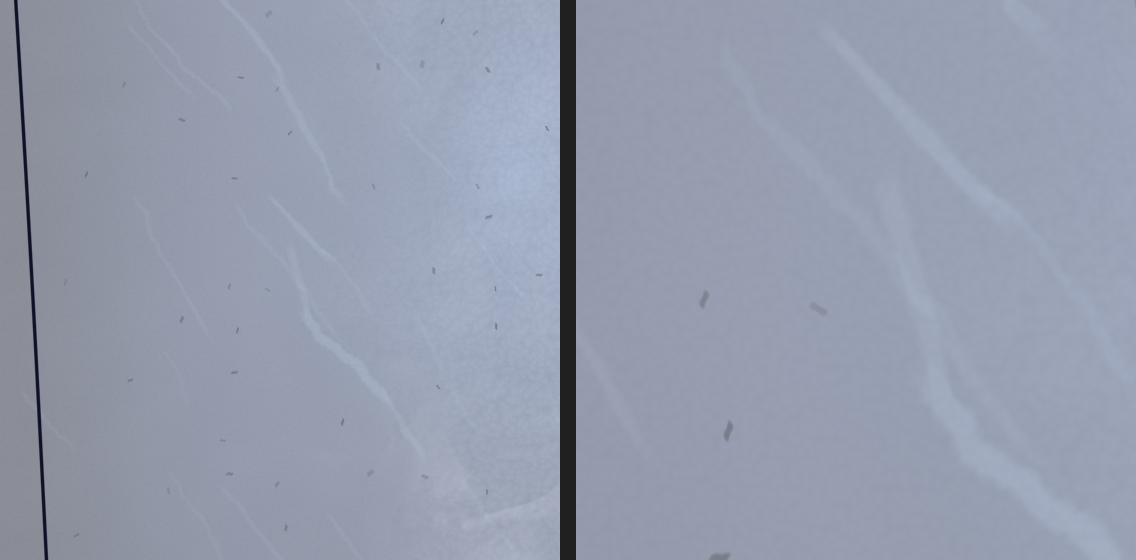
Left: the whole. Right: its middle third, enlarged.
Give the GLSL for this texture, as a Shadertoy shader.

```glsl
// Polished blue-grey marble slab with pale diagonal veins, dark specks and a narrow joint.
// Layered sines make the clouds and bend the veins; cellular noise gives the frosty
// mottling on the right and the fine grain. Specks sit in a jittered grid.

vec2 hash2(vec2 c) {
    return fract(sin(vec2(dot(c, vec2(127.1, 311.7)), dot(c, vec2(269.5, 183.3)))) * 43758.55);
}

// Layered, rotated and warped sines, roughly -1 to 1
float clouds(vec2 p) {
    float sum = 0.0, amp = 0.55;
    for (int i = 0; i < 5; i++) {
        p = mat2(0.8, 0.6, -0.6, 0.8) * p * 1.75 + 1.7;
        p += 0.7 * sin(p.yx * 1.2 + float(i));
        sum += amp * sin(p.x) * cos(p.y);
        amp *= 0.6;
    }
    return sum;
}

// Cellular noise: distance to the nearest scattered point
float cells(vec2 p) {
    vec2 id = floor(p), f = fract(p);
    float nearest = 2.0;
    for (int y = -1; y <= 1; y++)
    for (int x = -1; x <= 1; x++) {
        vec2 o = vec2(x, y);
        nearest = min(nearest, length(o + hash2(id + o) - f));
    }
    return nearest;
}

// Crooked streak from a to b with uneven width and faded ends
float vein(vec2 p, vec2 a, vec2 b, float width) {
    float len = distance(a, b);
    vec2 dir = (b - a) / len;
    float along = dot(p - a, dir);
    float side = dot(p - a, vec2(-dir.y, dir.x));
    float seed = a.x * 37.0 + a.y * 19.0;
    side += 0.011 * clouds(vec2(along * 9.0, seed));
    float w = width * (0.75 + 0.6 * clouds(vec2(along * 12.0, seed + 5.0)));
    float body = 1.0 - smoothstep(w * 0.4, w + 0.003, abs(side));
    float t = along / len;
    return body * smoothstep(0.0, 0.12, t) * (1.0 - smoothstep(0.8, 1.0, t));
}

// Small, soft, slightly stretched dark spots, more frequent to the right
float specks(vec2 uv) {
    vec2 p = uv * 11.0, id = floor(p);
    vec2 place = hash2(id + 3.0), kind = hash2(id + 41.0);
    vec2 d = fract(p) - 0.25 - 0.5 * place;
    float angle = 6.28 * kind.y;
    d = mat2(cos(angle), -sin(angle), sin(angle), cos(angle)) * d;
    d.y *= 1.0 + 1.2 * place.x;
    d += 0.02 * sin(d.yx * 45.0);
    float size = mix(0.05, 0.10, place.y);
    float present = step(kind.x, mix(0.12, 0.42, smoothstep(0.1, 0.6, uv.x)));
    return present * (0.4 + 0.6 * place.x) * (1.0 - smoothstep(size * 0.3, size, length(d)));
}

void mainImage(out vec4 fragColor, in vec2 fragCoord) {
    vec2 uv = fragCoord / iResolution.xy;
    float broad = clouds(uv * 1.8 + 0.4);
    float fine = clouds(uv * 9.0 + 4.0);

    // Dim grey on the left, cool sheen toward the upper right
    vec3 color = mix(vec3(0.545, 0.562, 0.61), vec3(0.585, 0.613, 0.686), smoothstep(0.0, 0.48, uv.x));
    color = mix(color, vec3(0.622, 0.662, 0.745), smoothstep(0.42, 1.0, uv.x + 0.08 * broad));
    color -= vec3(0.005, 0.014, 0.03) * (1.0 - smoothstep(0.0, 0.5, uv.y)) * uv.x;
    color += 0.009 * broad + 0.005 * fine;

    // Frosty mottling and a bright haze near the right edge
    float frost = smoothstep(0.5, 0.95, uv.x + 0.15 * broad);
    float flakes = 0.55 - cells(uv * 75.0 + 1.5 * fine);
    color += frost * (0.035 * flakes + 0.022 * fine);
    float haze = exp(-9.0 * length((uv - vec2(0.92, 0.69)) * vec2(1.0, 0.75)) * (1.0 + 0.4 * fine));
    color += vec3(0.04, 0.06, 0.075) * haze;

    // Pale broken patches in the lower right
    float patchArea = exp(-45.0 * dot(uv - vec2(0.9, 0.06), uv - vec2(0.9, 0.06)))
                    + 0.7 * exp(-160.0 * dot(uv - vec2(0.64, 0.26), uv - vec2(0.64, 0.26)));
    float patches = patchArea * smoothstep(0.1, 0.25, clouds(uv * 7.0 + 8.0));
    color += vec3(0.045, 0.042, 0.04) * patches;

    // Main veins
    float veins = 0.8 * vein(uv, vec2(0.38, 1.03), vec2(0.52, 0.84), 0.007);
    veins += 0.65 * vein(uv, vec2(0.49, 0.88), vec2(0.62, 0.62), 0.009);
    veins += 0.8 * vein(uv, vec2(0.48, 0.66), vec2(0.60, 0.52), 0.007);
    veins += 0.6 * vein(uv, vec2(0.52, 0.57), vec2(0.56, 0.40), 0.009);
    veins += vein(uv, vec2(0.53, 0.45), vec2(0.71, 0.27), 0.011);
    veins += 0.6 * vein(uv, vec2(0.68, 0.31), vec2(0.76, 0.16), 0.006);
    veins += 0.4 * vein(uv, vec2(0.23, 0.66), vec2(0.39, 0.37), 0.004);

    // Scattered hairline veins running down to the right
    for (int i = 0; i < 18; i++) {
        vec2 start = hash2(vec2(i, 7.0)) * vec2(1.0, 1.15), shape = hash2(vec2(i, 23.0));
        float angle = -1.2 + 0.4 * shape.x;
        vec2 end = start + (0.12 + 0.25 * shape.y) * vec2(cos(angle), sin(angle));
        veins += (0.2 + 0.25 * shape.x) * vein(uv, start, end, 0.003 + 0.002 * shape.y);
    }
    color += vec3(0.037, 0.047, 0.05) * min(veins, 1.0);

    // Brownish specks and one broken smudge
    float smudge = vein(uv, vec2(0.41, 0.87), vec2(0.26, 0.64), 0.008) * smoothstep(-0.1, 0.4, fine);
    color = mix(color, vec3(0.41, 0.425, 0.46), 0.75 * specks(uv) + 0.4 * smudge);

    // Surface grain
    color += 0.014 * (0.5 - cells(uv * 170.0));

    // Slightly slanted dark joint with a greyer slab beyond it
    float joint = uv.x - mix(0.083, 0.028, uv.y) - 0.0015 * sin(uv.y * 3.14);
    color -= vec3(0.0, 0.004, 0.015) * (1.0 - smoothstep(-0.004, 0.004, joint));
    color = mix(color, vec3(0.06, 0.065, 0.15), 1.0 - smoothstep(0.0015, 0.0045, abs(joint)));

    fragColor = vec4(color, 1.0);
}
```
